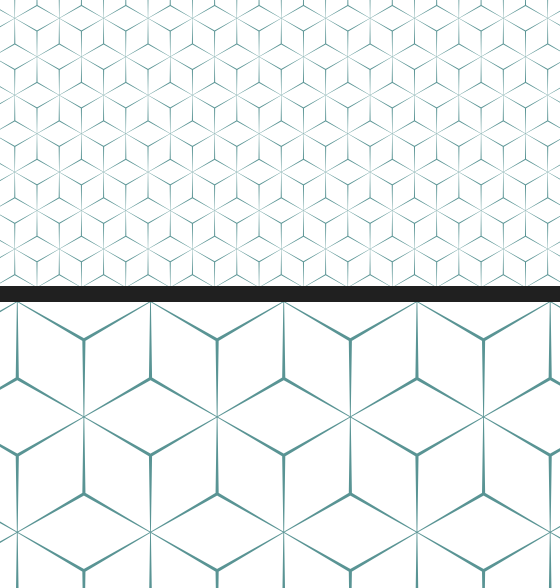
Top, the full canvas; bottom, a detail of the centre.
A Shadertoy shader for this pattern:

```glsl
// Tumbling-block lattice of tapered teal lines on white.

const float COLUMNS = 12.61;              // lattice spacings across the canvas
const vec2  ORIGIN = vec2(0.333, 0.833);  // one six-way star, in spacings
const float THIN = 0.0030;                // half width at a six-way star
const float THICK = 0.0118;               // half width at a three-way corner
const vec3  PAPER = vec3(1.0);
const vec3  INK = vec3(0.35, 0.58, 0.58);
const int   SAMPLES = 3;                  // antialiasing samples per axis

const float ROOT3 = 1.7320508;
const float SECTOR = 1.0471976;           // sixty degrees

// Offset from the nearest point of a triangular lattice of unit spacing.
vec2 fromNearestStar(vec2 p) {
    vec2 cell = vec2(1.0, ROOT3);
    vec2 a = mod(p + 0.5 * cell, cell) - 0.5 * cell;
    vec2 b = mod(p, cell) - 0.5 * cell;
    return dot(a, a) < dot(b, b) ? a : b;
}

// Share of a box of the given size that lies within a line.
float lineCoverage(float dist, float halfWidth, float size) {
    float hi = clamp(dist + 0.5 * size, -halfWidth, halfWidth);
    float lo = clamp(dist - 0.5 * size, -halfWidth, halfWidth);
    return (hi - lo) / size;
}

// Six spokes run from each star to the corners of its hexagonal cell.
float spokes(vec2 p, float size) {
    vec2 q = fromNearestStar(p);
    float angle = mod(atan(q.y, q.x), SECTOR) - 0.5 * SECTOR;
    float along = length(q) * cos(angle);
    float across = length(q) * sin(angle);
    float halfWidth = mix(THIN, THICK, clamp(along * ROOT3, 0.0, 1.0));
    return lineCoverage(across, halfWidth, size);
}

void mainImage(out vec4 fragColor, in vec2 fragCoord) {
    float pixel = COLUMNS / iResolution.x;
    float subpixel = pixel / float(SAMPLES);
    float ink = 0.0;

    // Average a small grid so that lines meet cleanly at the joints.
    for (int j = 0; j < SAMPLES; j++) {
        for (int i = 0; i < SAMPLES; i++) {
            vec2 offset = (vec2(i, j) + 0.5) / float(SAMPLES) - 0.5;
            ink += spokes((fragCoord + offset) * pixel - ORIGIN, subpixel);
        }
    }
    ink /= float(SAMPLES * SAMPLES);

    fragColor = vec4(mix(PAPER, INK, ink), 1.0);
}
```
